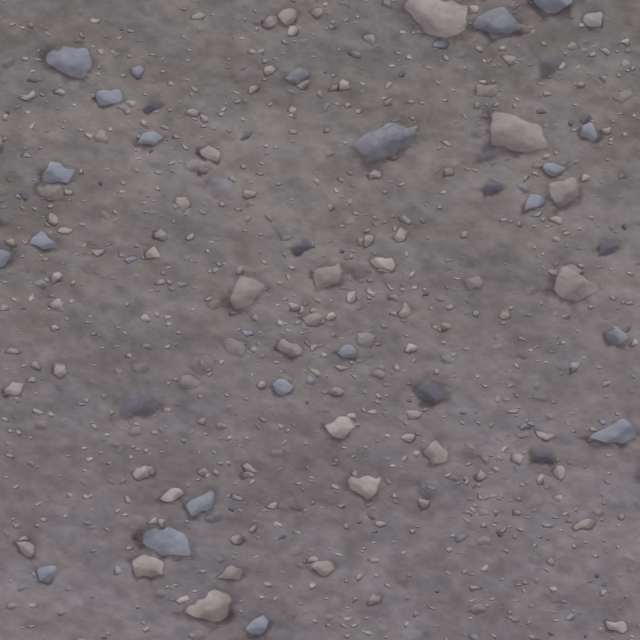
Reproduce this texture procedurally as a WebGL 2 fragment shader.

```glsl
#version 300 es
precision highp float;
// Dry, trodden earth scattered with half-buried pebbles, softly lit from above.
// The soil is layered value noise; each stone size is a jittered grid of
// rough polygons with a tint, a lit top, a facet and a contact shadow.

uniform vec2 u_resolution;
out vec4 fragColor;

const vec3 SOIL_TOP = vec3(0.462, 0.440, 0.440);
const vec3 SOIL_BOTTOM = vec3(0.462, 0.438, 0.452);
const vec3 SHADOW = vec3(0.235, 0.205, 0.220);
const vec3 PALE_STONE = vec3(0.590, 0.565, 0.560);
const vec3 TAN_STONE = vec3(0.525, 0.500, 0.495);
const vec3 BLUE_STONE = vec3(0.490, 0.497, 0.545);
const vec3 SLATE_STONE = vec3(0.375, 0.365, 0.400);
const float EDGE_SOFTNESS = 0.0024;  // in canvas heights
const float EDGE_ROUGHNESS = 0.007;
const float SOIL_PATCHES = 0.24;
const float SOIL_GRAIN = 0.29;
const float STONE_GRAIN = 0.30;
const float CORNER_SHARPNESS = 13.0;
const float TAU = 6.2831853;
const int SIDES = 6;

// Integer hash: three values from 0 to 1 per cell and seed
vec3 hash3(ivec2 cell, int seed) {
    uvec3 v = uvec3(ivec3(cell, seed)) * 1664525u + 1013904223u;
    v.x += v.y * v.z; v.y += v.z * v.x; v.z += v.x * v.y;
    v ^= v >> 16u;
    v.x += v.y * v.z; v.y += v.z * v.x; v.z += v.x * v.y;
    return vec3(v >> 8u) / 16777216.0;
}

float noise(vec2 p, int seed) {
    ivec2 i = ivec2(floor(p));
    vec2 f = fract(p);
    f = f * f * (3.0 - 2.0 * f);
    float low = mix(hash3(i, seed).x, hash3(i + ivec2(1, 0), seed).x, f.x);
    float high = mix(hash3(i + ivec2(0, 1), seed).x, hash3(i + ivec2(1, 1), seed).x, f.x);
    return mix(low, high, f.y);
}

float fbm(vec2 p, int octaves, int seed) {
    float sum = 0.0, weight = 0.5, total = 0.0;
    for (int i = 0; i < octaves; i++) {
        sum += weight * noise(p, seed + i);
        total += weight;
        weight *= 0.65;
        p = p * 2.03 + 7.3;
    }
    return sum / total;
}

// Rounded irregular polygon of about unit radius, as a smooth maximum of sides
float stoneDistance(vec2 q, ivec2 cell, int seed) {
    float sum = 0.0;
    for (int i = 0; i < SIDES; i++) {
        vec3 h = hash3(cell, seed + 20 + i);
        float angle = (float(i) + 0.8 * h.x) * TAU / float(SIDES);
        float side = dot(q, vec2(cos(angle), sin(angle))) - mix(0.62, 1.05, h.y);
        sum += exp(CORNER_SHARPNESS * side);
    }
    return log(sum) / CORNER_SHARPNESS;
}

vec3 stoneColor(float pick, float blueShare) {
    if (pick < blueShare * 0.3) return SLATE_STONE;
    if (pick < blueShare) return BLUE_STONE;
    return mix(TAN_STONE, PALE_STONE, (pick - blueShare) / (1.0 - blueShare));
}

// Paints one size of stone over the ground
void addStones(inout vec3 col, vec2 uv, float cells, float radius, float density,
               float blueShare, float minCover, float grain, int seed) {
    ivec2 home = ivec2(floor(uv * cells));
    float edge = max(EDGE_SOFTNESS, 1.0 / u_resolution.y);
    for (int k = 0; k < 9; k++) {
        ivec2 cell = home + ivec2(k % 3 - 1, k / 3 - 1);
        vec3 place = hash3(cell, seed);
        vec2 center = (vec2(cell) + 0.05 + 0.9 * place.xy) / cells;
        float crowding = 0.3 + 1.4 * noise(center * 9.0, 90);
        if (place.z > density * crowding) continue;

        vec3 form = hash3(cell, seed + 1);
        vec3 look = hash3(cell, seed + 2);
        float r = radius * mix(0.6, 1.25, form.x);
        float tilt = (form.y - 0.5) * 0.8;
        vec2 q = mat2(cos(tilt), -sin(tilt), sin(tilt), cos(tilt)) * (uv - center) / r;
        q.y *= mix(1.15, 1.9, form.z);
        if (dot(q, q) > 9.0) continue;
        float d = stoneDistance(q, cell, seed);

        // Contact shadow, deepest below the stone
        float below = 1.0 - smoothstep(-0.8, 0.6, q.y + 0.35 * q.x);
        float shade = 1.0 - smoothstep(-0.1, 0.5, d + 0.5 * (grain - 0.5));
        float cover = mix(minCover, 1.0, smoothstep(0.0, 0.7, look.y));
        col = mix(col, SHADOW, shade * (0.18 + 0.62 * below) * cover);

        // Lit top, one tilted facet and surface mottling
        vec3 stone = stoneColor(look.x, blueShare);
        float facet = smoothstep(-0.12, 0.12, dot(q, vec2(1.6 * (look.z - 0.5), 0.6)) + 0.15);
        float light = 0.90 + 0.12 * clamp(q.y, -1.0, 1.0) + 0.14 * facet;
        stone *= light + STONE_GRAIN * (grain - 0.5);
        float body = 1.0 - smoothstep(-edge, edge, d * r);
        col = mix(col, stone, body * cover);
    }
}

void main() {
    vec2 uv = gl_FragCoord.xy / u_resolution.y;

    // Soil: broad, nearly level patches plus fine grain
    vec2 slant = vec2(uv.x, uv.y + 0.12 * uv.x);
    float patches = fbm(slant * vec2(5.0, 12.0), 4, 40);
    float grain = fbm(slant * vec2(42.0, 65.0), 3, 50);
    vec3 col = mix(SOIL_BOTTOM, SOIL_TOP, smoothstep(0.1, 0.9, uv.y));
    col *= 1.0 + SOIL_PATCHES * (patches - 0.5) + SOIL_GRAIN * (grain - 0.5);
    col += vec3(0.010, 0.0, -0.008) * (noise(slant * vec2(18.0, 28.0), 60) - 0.5);

    // Stones from grit to cobbles: cells, radius, density, blue share, least cover
    vec2 rough = vec2(noise(uv * 75.0, 70), noise(uv * 75.0, 71)) - 0.5;
    vec2 site = uv + EDGE_ROUGHNESS * rough;
    addStones(col, site, 72.0, 0.0046, 0.26, 0.12, 0.10, grain, 100);
    addStones(col, site, 34.0, 0.0090, 0.27, 0.15, 0.15, grain, 200);
    addStones(col, site, 16.0, 0.0190, 0.28, 0.40, 0.20, grain, 300);
    addStones(col, site, 8.0, 0.0390, 0.31, 0.60, 0.65, grain, 400);

    fragColor = vec4(col, 1.0);
}
```
